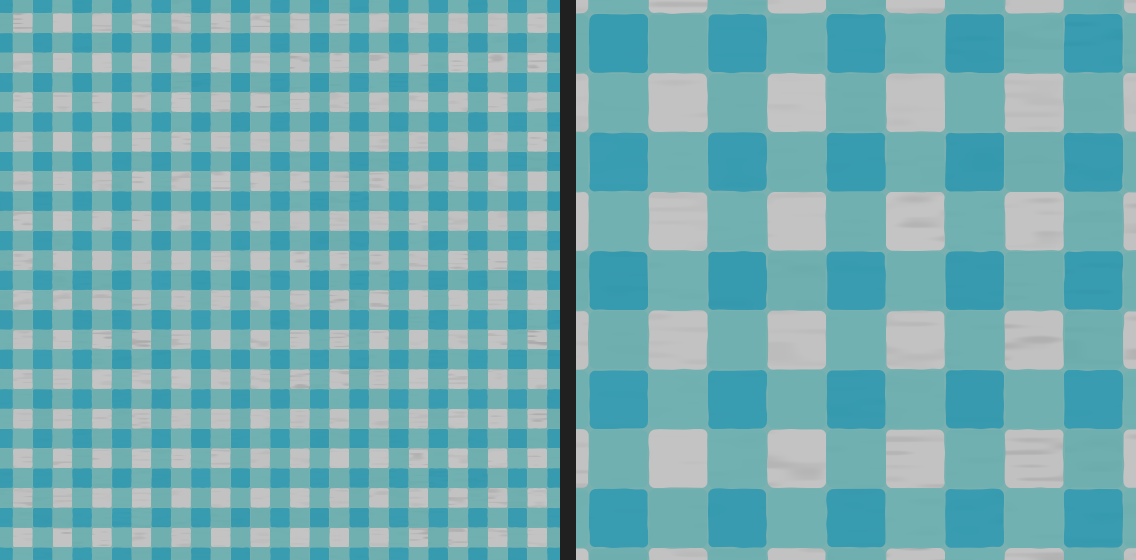
Left: the whole. Right: its middle third, enlarged.
Reproduce this pattern procedurally as a Shadertoy shader.

```glsl
// Gingham check: a two-by-two repeat of pale, teal and blue patches.
// Each patch is a rounded box with a slightly wavering edge over a thin seam;
// stretched noise adds horizontal thread wear, strongest on the pale patches.

const float PERIOD = 0.07066;              // one repeat, in canvas heights
const vec2  ORIGIN = vec2(0.0231, 0.0226); // lower left corner of a pale patch
const float HALF_SIDE = 0.492;             // patch half width, in patches
const float CORNER = 0.10;                 // corner radius, in patches
const float WAVER = 0.022;                 // edge irregularity, in patches
const float SHADE_VARIATION = 0.012;       // brightness change between patches
const vec2  THREAD_FREQ = vec2(1.3, 9.0);  // wear noise cycles per patch
const float PALE_WEAR = 0.11;
const float DYED_WEAR = 0.015;

const vec3 PALE = vec3(0.765, 0.762, 0.763);
const vec3 TEAL = vec3(0.44, 0.69, 0.69);
const vec3 BLUE = vec3(0.22, 0.61, 0.69);
const vec3 SEAM = vec3(0.48, 0.695, 0.69);

float hash(vec2 p) {
    return fract(sin(dot(p, vec2(127.1, 311.7))) * 43758.5453);
}

float noise(vec2 p) {
    vec2 i = floor(p), f = fract(p);
    f = f * f * (3.0 - 2.0 * f);
    return mix(mix(hash(i), hash(i + vec2(1, 0)), f.x),
               mix(hash(i + vec2(0, 1)), hash(i + vec2(1, 1)), f.x), f.y);
}

float roundedBox(vec2 p, float halfSide, float radius) {
    vec2 d = abs(p) - halfSide + radius;
    return length(max(d, 0.0)) + min(max(d.x, d.y), 0.0) - radius;
}

// Fine horizontal scratches, 0 to 1; their density drifts along each row.
float threadWear(vec2 q, vec2 id) {
    float density = noise(id * vec2(0.35, 1.7) + 19.0);
    float scratch = noise(q * THREAD_FREQ + hash(id) * 50.0);
    return smoothstep(0.55, 0.95, scratch) * mix(0.15, 1.0, density * density);
}

void mainImage(out vec4 fragColor, in vec2 fragCoord) {
    // Patch coordinates: two patches per repeat on each axis
    vec2 q = (fragCoord / iResolution.y - ORIGIN) * 2.0 / PERIOD;
    float pixel = 2.0 / (PERIOD * iResolution.y);
    vec2 id = floor(q);
    vec2 local = fract(q) - 0.5;

    // Crossing bands: none gives pale, one gives teal, two give blue
    vec2 band = mod(id, 2.0);
    float layers = band.x + band.y;
    vec3 color = layers < 0.5 ? PALE : layers < 1.5 ? TEAL : BLUE;

    // Wear and small shade changes
    float wear = layers < 0.5 ? PALE_WEAR : DYED_WEAR;
    color -= wear * threadWear(q, id);
    color += SHADE_VARIATION * (hash(id + 7.0) - 0.5);

    // Smoothed patch over the seam
    float dist = roundedBox(local, HALF_SIDE, CORNER);
    dist += WAVER * (noise(q * 5.0 + 31.0) - 0.5);
    float cover = clamp(0.5 - dist / pixel, 0.0, 1.0);
    fragColor = vec4(mix(SEAM, color, cover), 1.0);
}
```
